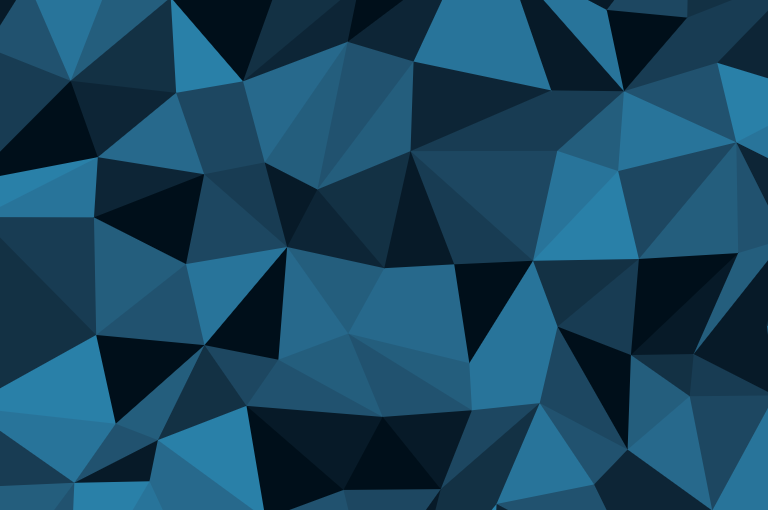
Reproduce this background procedurally as a Shadertoy shader.

```glsl
// Low-poly mosaic of flat blue triangles, from near black to bright azure.
// A jittered grid gives the corners; each quad is cut along its fairer
// diagonal and every triangle takes one step of a tonal ramp.

#define ROWS 5.8
#define JITTER 0.40
#define LEVELS 11.0
#define SEED 4.0
#define DARK vec3(0.000, 0.058, 0.100)
#define BRIGHT vec3(0.162, 0.500, 0.660)
#define RED_CURVE 1.7

float hash(vec2 p) {
    return fract(sin(dot(p + SEED, vec2(127.1, 311.7))) * 43758.5453);
}

float cross2(vec2 a, vec2 b) {
    return a.x * b.y - a.y * b.x;
}

// Grid corner moved at random inside its own box
vec2 corner(vec2 id) {
    vec2 shift = vec2(hash(id), hash(id + 57.3)) - 0.5;
    return id + 2.0 * JITTER * shift;
}

// Signed distance to the line a-b, positive on its left
float leftOf(vec2 p, vec2 a, vec2 b) {
    return cross2(normalize(b - a), p - a);
}

// Smoothed coverage of a counter-clockwise triangle
float coverage(vec2 p, vec2 a, vec2 b, vec2 c, float pixel) {
    float d = min(leftOf(p, a, b), min(leftOf(p, b, c), leftOf(p, c, a)));
    return clamp(d / pixel + 0.5, 0.0, 1.0);
}

// Tone in 0..1; the eight triangles of a 2x2 block share out the whole ramp
float tone(vec2 cell, float side) {
    vec2 block = floor(cell * 0.5);
    vec2 local = cell - 2.0 * block;
    float index = 4.0 * local.y + 2.0 * local.x + side;
    float stride = 1.0 + 2.0 * floor(4.0 * hash(block + 31.7));
    float offset = floor(8.0 * hash(block + 83.1));
    float stratum = mod(index * stride + offset, 8.0);
    return (stratum + hash(cell + 19.9 * (side + 1.0))) / 8.0;
}

// Stepped ramp; red rises early, green and blue rise evenly
vec3 shade(float t) {
    float level = min(floor(t * LEVELS), LEVELS - 1.0) / (LEVELS - 1.0);
    float red = 1.0 - pow(1.0 - level, RED_CURVE);
    return mix(DARK, BRIGHT, vec3(red, level, level));
}

void mainImage(out vec4 fragColor, in vec2 fragCoord) {
    float pixel = ROWS / iResolution.y;
    vec2 p = fragCoord * pixel;
    vec2 home = floor(p);
    vec3 sum = vec3(0.0);
    float weight = 0.0;

    for (int y = -1; y <= 1; y++)
    for (int x = -1; x <= 1; x++) {
        vec2 cell = home + vec2(x, y);
        vec2 a = corner(cell);
        vec2 b = corner(cell + vec2(1, 0));
        vec2 c = corner(cell + vec2(1, 1));
        vec2 d = corner(cell + vec2(0, 1));

        // Keep the diagonal whose smaller triangle is larger
        float cutAC = min(cross2(b - a, c - a), cross2(c - a, d - a));
        float cutBD = min(cross2(c - b, d - b), cross2(d - b, a - b));
        bool useAC = cutAC > cutBD;
        float first = useAC ? coverage(p, a, b, c, pixel)
                            : coverage(p, a, b, d, pixel);
        float second = useAC ? coverage(p, a, c, d, pixel)
                             : coverage(p, b, c, d, pixel);

        sum += first * shade(tone(cell, 0.0)) + second * shade(tone(cell, 1.0));
        weight += first + second;
    }
    fragColor = vec4(sum / max(weight, 1e-4), 1.0);
}
```
